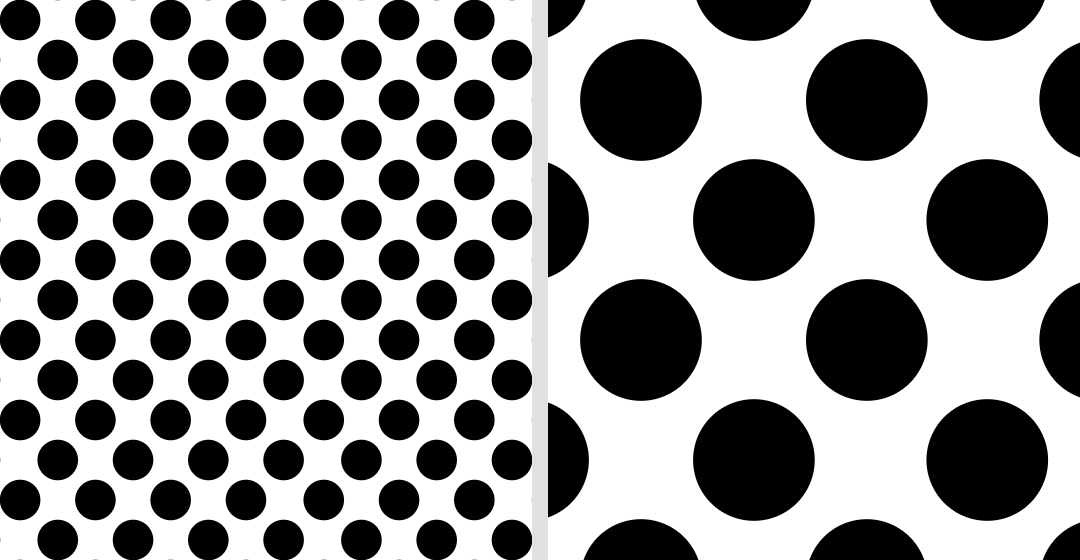
Left, the full canvas; right, a detail of the centre.
Write a WebGL 2 fragment shader that draws this pattern.

```glsl
#version 300 es
precision highp float;

uniform vec2 u_resolution;
out vec4 fragColor;

const int COLUMNS = 7;               // dots in each row
const float ROW_PAIRS = 7.0;         // repeats of two staggered rows
const int WIDE_GAP_COLUMN = 4;       // first column after the wider gap
const float WIDE_GAP = 0.0047;       // extra spacing, fraction of width
const float FIRST_COLUMN = 0.0378;   // first dot centre, fraction of width
const float FIRST_ROW = 0.25;        // lower row centre, fraction of a pair
const float DOT_RADIUS = 0.0362;     // fraction of height
const vec3 DOT_COLOR = vec3(0.0);
const vec3 GROUND_COLOR = vec3(1.0);

// Signed offset to the nearest copy in a unit period
float wrapOffset(float t) {
    return fract(t + 0.5) - 0.5;
}

// Distance to the closest dot edge, in canvas heights
float dotDistance(vec2 uv, float aspect) {
    float columnStep = (1.0 - 2.0 * WIDE_GAP) / float(COLUMNS);
    float nearest = 1.0;
    for (int row = 0; row < 2; row++) {
        // The lower row of each pair is shifted by half a column
        float shift = row == 0 ? 0.5 * columnStep : 0.0;
        float rowCentre = FIRST_ROW + 0.5 * float(row);
        float dy = wrapOffset(uv.y * ROW_PAIRS - rowCentre) / ROW_PAIRS;
        for (int column = 0; column < COLUMNS; column++) {
            float extra = column >= WIDE_GAP_COLUMN ? WIDE_GAP : 0.0;
            float centre = FIRST_COLUMN + shift + columnStep * float(column) + extra;
            float dx = wrapOffset(uv.x - centre) * aspect;
            nearest = min(nearest, length(vec2(dx, dy)) - DOT_RADIUS);
        }
    }
    return nearest;
}

void main() {
    vec2 uv = gl_FragCoord.xy / u_resolution;
    float d = dotDistance(uv, u_resolution.x / u_resolution.y);

    // One pixel wide edge smoothing
    float coverage = clamp(0.5 - d * u_resolution.y, 0.0, 1.0);
    fragColor = vec4(mix(GROUND_COLOR, DOT_COLOR, coverage), 1.0);
}
```
